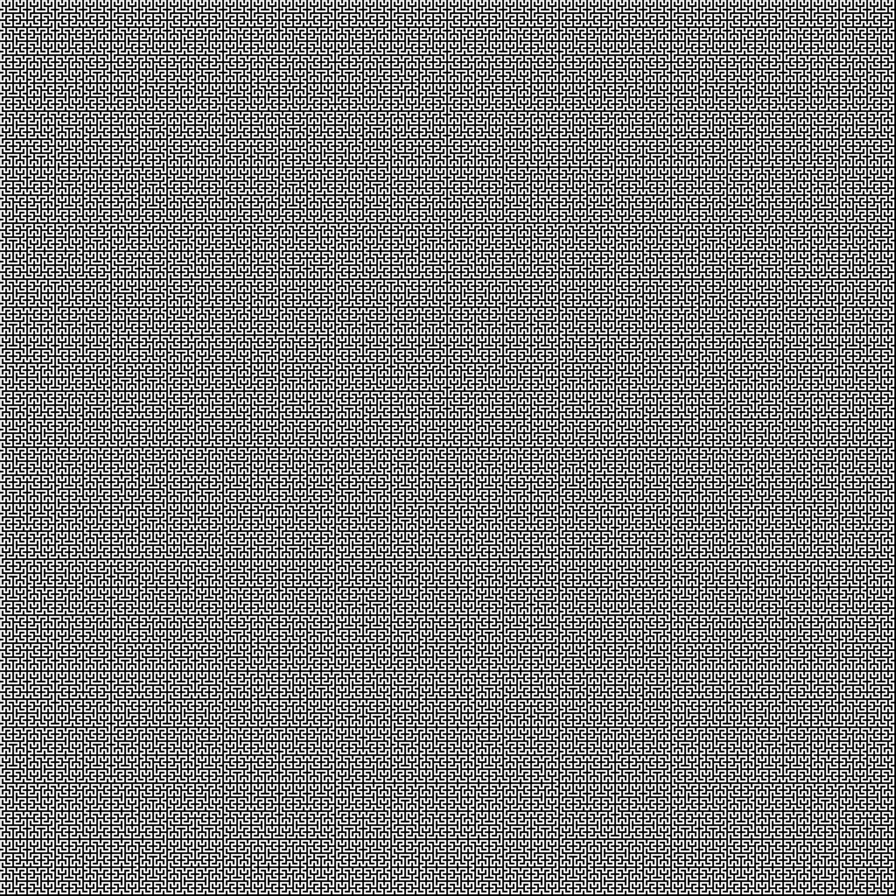
A WebGL 1 fragment shader for this pattern:

```glsl
precision highp float;

uniform vec2 u_resolution;

const float CELLS = 256.0;           // curve cells along each side
const float SLOTS = 2.0 * CELLS;     // cells alternate with the gaps between them
const int ORDER = 8;                 // CELLS = 2^ORDER
const vec2 MARGIN = vec2(0.0, 1.0);  // empty slots left of and below the curve
const float SOFTNESS = 1.23;         // filter width in pixels
const vec3 LINE_COLOR = vec3(1.0);
const vec3 GAP_COLOR = vec3(0.0);

// Position of a cell along the Hilbert curve, which opens at the bottom
float hilbertIndex(vec2 cell) {
  float index = 0.0;
  float side = 0.5 * CELLS;
  for (int level = 0; level < ORDER; level++) {
    vec2 quadrant = step(vec2(side), cell);
    index += side * side * mix(quadrant.y, 3.0 - quadrant.y, quadrant.x);
    cell -= side * quadrant;
    if (quadrant.y < 0.5) {
      if (quadrant.x > 0.5) cell = side - 1.0 - cell;
      cell = cell.yx;
    }
    side *= 0.5;
  }
  return index;
}

// 1 on a cell or on the link between two consecutive cells, 0 in the gaps
float curveSlot(vec2 slot) {
  if (any(lessThan(slot, vec2(0.0))) ||
      any(greaterThan(slot, vec2(SLOTS - 2.0)))) return 0.0;
  float before = hilbertIndex(floor(0.5 * slot));
  float after = hilbertIndex(floor(0.5 * (slot + 1.0)));
  return 1.0 - step(1.5, abs(after - before));
}

// Share of the filter box that lies over one slot
float slotOverlap(vec2 position, vec2 slot, vec2 width) {
  vec2 low = max(position - 0.5 * width, slot);
  vec2 high = min(position + 0.5 * width, slot + 1.0);
  vec2 share = max(high - low, 0.0) / width;
  return share.x * share.y;
}

void main() {
  vec2 position = gl_FragCoord.xy / u_resolution * SLOTS - MARGIN;
  vec2 width = min(SOFTNESS * SLOTS / u_resolution, vec2(2.0));

  // Box filter over the neighbouring slots
  float coverage = 0.0;
  for (int row = -1; row <= 1; row++) {
    for (int column = -1; column <= 1; column++) {
      vec2 slot = floor(position) + vec2(float(column), float(row));
      float share = slotOverlap(position, slot, width);
      if (share > 0.0) coverage += share * curveSlot(slot);
    }
  }

  gl_FragColor = vec4(mix(GAP_COLOR, LINE_COLOR, coverage), 1.0);
}
```
